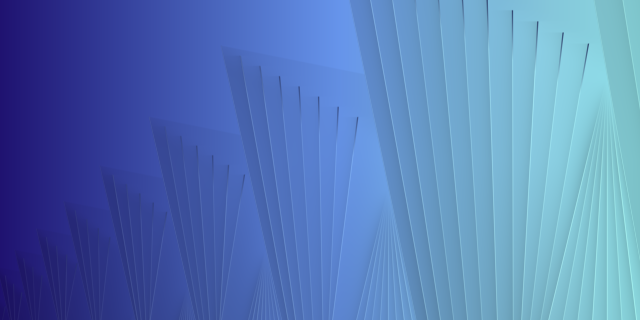
A Shadertoy shader for this background:

```glsl
// Receding row of pleated, fan-shaped ribbed structures under a dusk-to-aqua sky.
// Each fan is one shape scaled about a vanishing point and painted far to near;
// its straight ribs twist from left-leaning to right-leaning, then spray from a node.

#define VANISH vec2(-0.521, -0.341)  // point all fans shrink towards
#define SPAN 5.316                   // fan size at depth one
#define NEAREST 2.39                 // depth of the closest fan
#define FANS 11
#define RIBS 22
#define RIB_STEP 0.0505              // spacing of the rib tips
#define RIB_WIDTH 0.0032
#define CORNER_Y 0.99                // height of a fan's top left corner
#define RIB_LIGHT vec3(0.12, 0.14, 0.11)
#define TIP_INK vec3(0.09, 0.13, 0.32)

float hash(vec2 p) {
    return fract(sin(dot(p, vec2(127.1, 311.7))) * 43758.5453);
}

float ramp(float a, float b, float x) {
    return clamp((x - a) / (b - a), 0.0, 1.0);
}

// Horizontal colour sweep from indigo to aqua
vec3 skyTint(float x) {
    vec3 c = mix(vec3(0.12, 0.07, 0.44), vec3(0.20, 0.24, 0.60), ramp(0.0, 0.35, x));
    c = mix(c, vec3(0.30, 0.42, 0.76), ramp(0.35, 0.72, x));
    c = mix(c, vec3(0.40, 0.58, 0.92), ramp(0.72, 1.06, x));
    c = mix(c, vec3(0.46, 0.69, 0.87), ramp(1.06, 1.38, x));
    c = mix(c, vec3(0.54, 0.81, 0.89), ramp(1.38, 1.72, x));
    return mix(c, vec3(0.56, 0.88, 0.91), ramp(1.72, 2.0, x));
}

// Horizontal run per unit of descent along a fan's left edge
float edgeLean(float depth) {
    return 0.24 - 0.36 / (depth * depth);
}

void paintFan(inout vec3 col, vec2 p, float depth) {
    float size = SPAN / depth;
    vec2 q = (p - VANISH) / size;
    float px = 1.0 / (iResolution.y * size);
    float width = max(RIB_WIDTH / size, 1.1 * px);
    float contrast = min(1.0, 3.4 / depth);
    float lean = edgeLean(depth);
    float drop = 0.083 * (depth + 1.9);

    // Silhouette: faint upper sheet, then the solid pleated body
    float edge = q.x - 1.0 - lean * (CORNER_Y - q.y);
    float inside = smoothstep(-px, px, edge);
    float sheetTop = q.y - CORNER_Y + 0.2 * (q.x - 1.0);
    float sheet = inside * smoothstep(px, -px, sheetTop);
    float roof = q.y - CORNER_Y + drop * (q.x - 1.0);
    float body = sheet * smoothstep(0.03, -0.06, roof);
    float shade = mix(0.88, 1.0, ramp(0.0, 0.35, edge));
    shade *= mix(0.95, 1.0, ramp(0.0, 0.5, p.y));
    vec3 tint = skyTint(p.x);
    col = mix(col, tint * 0.95, 0.75 * sheet);
    col = mix(col, tint * shade, body);

    // The spray node sits on the left edge of the next nearer fan
    float grow = depth / (depth - 1.0);
    float nodeY = 0.35 + 1.2 / depth;
    float nodeX = grow + edgeLean(depth - 1.0) * (grow * CORNER_Y - nodeY);
    float upright = 24.0 / depth;
    float crownRibs = ceil(1.45 * upright);

    for (int k = 0; k < RIBS; k++) {
        float i = float(k);
        bool crown = i < crownRibs;
        float twist = 1.0 - i / upright;
        float slope = lean * twist * (twist < 0.0 ? 2.0 : 1.0);
        vec2 tip = vec2(1.0, CORNER_Y) + RIB_STEP * i * vec2(1.0, -drop);
        if (!crown) {
            tip = vec2(nodeX, nodeY);
            slope = -0.24 + 0.06 * (i - crownRibs);
        }
        float fall = tip.y - q.y;
        float d = q.x - tip.x - slope * fall;
        float below = smoothstep(-px, px, fall) * inside;
        float fade = crown ? 1.0 : smoothstep(0.0, 0.2, fall);
        float vary = 0.7 + 0.6 * hash(vec2(i, floor(depth)));

        // Pale rib, with the pleat's shadow on its left
        float line = smoothstep(width, 0.0, abs(d));
        float shadow = exp(min(d, 0.0) / (0.014 + width)) * smoothstep(px, -px, d);
        float glow = exp(-max(d, 0.0) / 0.018) * smoothstep(-px, px, d);
        float amount = below * fade * vary * contrast;
        col *= 1.0 - 0.09 * shadow * amount;
        col += RIB_LIGHT * (0.75 * line + 0.12 * glow) * amount;

        // Dark slot at the rib's tip
        if (crown) {
            float slot = ramp(0.10, 0.0, fall) * smoothstep(1.2 * width, 0.0, abs(d));
            col = mix(col, TIP_INK, 0.8 * slot * below * contrast * ramp(-1.0, 3.0, i));
        }
    }
}

void mainImage(out vec4 fragColor, in vec2 fragCoord) {
    vec2 p = fragCoord / iResolution.y;
    p.x *= 2.0 * iResolution.y / iResolution.x;
    vec3 col = skyTint(p.x);
    for (int k = FANS - 1; k >= 0; k--) {
        paintFan(col, p, NEAREST + float(k));
    }
    fragColor = vec4(clamp(col, 0.0, 1.0), 1.0);
}
```
